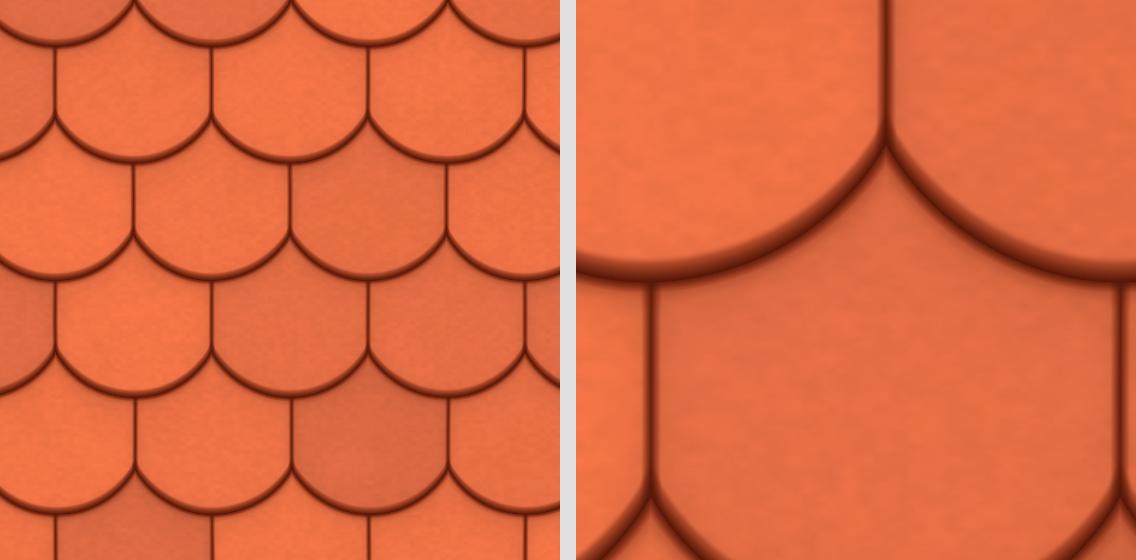
Left: the whole. Right: its middle third, enlarged.
Give the GLSL for this texture, as a Shadertoy shader.

```glsl
const vec2 PITCH = vec2(0.2795, 0.209);   // tile width, row spacing
const vec2 FIRST_TIP = vec2(0.379, 0.081); // lowest point of a tile in row 0
const float RADIUS = 0.1606;               // rounded tile end
const vec3 LINE = vec3(0.33, 0.085, 0.025);
const vec3 RIM = vec3(0.61, 0.24, 0.125);
const vec3 CLAY_BRIGHT = vec3(0.955, 0.455, 0.275);
const vec3 CLAY_DULL = vec3(0.86, 0.41, 0.265);

float hash(vec2 p) {
    return fract(sin(dot(p, vec2(127.1, 311.7))) * 43758.5453);
}

float noise(vec2 p) {
    vec2 cell = floor(p), f = fract(p);
    f = f * f * (3.0 - 2.0 * f);
    float low = mix(hash(cell), hash(cell + vec2(1, 0)), f.x);
    float high = mix(hash(cell + vec2(0, 1)), hash(cell + vec2(1, 1)), f.x);
    return mix(low, high, f.y);
}

float fbm(vec2 p) {
    float sum = 0.0, gain = 0.5;
    for (int i = 0; i < 4; i++) {
        sum += gain * noise(p);
        p = p * 2.03 + 17.3;
        gain *= 0.5;
    }
    return sum;
}

// Horizontal tile coordinate; neighbouring rows are staggered by half a tile
float tileCoord(float x, float row) {
    float jitter = 0.005 * (hash(vec2(row, 4.7)) - 0.5);
    float start = FIRST_TIP.x + jitter + 0.5 * PITCH.x * mod(row, 2.0);
    return (x - start) / PITCH.x + 0.5;
}

// Position relative to the centre of the tile's rounded end
vec2 tileLocal(vec2 p, float row) {
    float x = (fract(tileCoord(p.x, row)) - 0.5) * PITCH.x;
    return vec2(x, p.y - FIRST_TIP.y - row * PITCH.y - RADIUS);
}

// Positive inside the tile, negative below its rounded end
float arcDistance(vec2 local) {
    return RADIUS - length(vec2(local.x, min(local.y, 0.0)));
}

vec3 clayColor(vec2 p, vec2 tile) {
    float dullness = smoothstep(0.2, 0.95, hash(tile + 2.3));
    float blotch = fbm(p * 11.0 + tile * 5.1) - 0.47;
    float grain = fbm(p * vec2(95.0, 130.0)) - 0.47;
    vec3 clay = mix(CLAY_BRIGHT, CLAY_DULL, clamp(dullness + 0.7 * blotch, 0.0, 1.0));
    return clay * (1.0 + 0.10 * blotch + 0.08 * grain);
}

// Linear rise from 0 at the edge to 1 at the given distance
float rise(float d, float width) {
    return clamp(d / width, 0.0, 1.0);
}

// Ramp from the gap line through the shaded rim to the tile face
vec3 edgeRamp(vec3 face, float light) {
    vec3 shade = mix(LINE, RIM, clamp(light * 2.0, 0.0, 1.0));
    return mix(shade, face, smoothstep(0.4, 1.0, light));
}

void mainImage(out vec4 fragColor, in vec2 fragCoord) {
    vec2 uv = fragCoord / iResolution.y;

    // Barely uneven, hand-cut edges
    vec2 p = uv + 0.0012 * (vec2(noise(uv * 14.0), noise(uv * 14.0 + 31.0)) - 0.5);

    // Upper rows cover lower ones
    float row = floor((p.y - FIRST_TIP.y) / PITCH.y);
    if (arcDistance(tileLocal(p, row)) < 0.0) row -= 1.0;
    vec2 local = tileLocal(p, row);
    vec2 tile = vec2(floor(tileCoord(p.x, row)), row);

    // Distances to the side gap, own rounded end and the tile above
    float side = 0.5 * PITCH.x - abs(local.x);
    float end = arcDistance(local);
    float above = -arcDistance(tileLocal(p, row + 1.0));

    // Rim is thickest at the tip and fades smoothly into the face
    float tip = smoothstep(0.35, 1.0, -local.y / RADIUS);
    float rimWidth = mix(0.011, 0.018, tip);
    float rimLight = 0.45 * rise(end, 0.45 * rimWidth)
                   + 0.55 * smoothstep(0.4 * rimWidth, rimWidth, end);
    float sideLight = 0.12 + 0.88 * rise(side, 0.0065);
    float shadowLight = 0.1 + 0.6 * rise(above, 0.0065)
                      + 0.3 * smoothstep(0.002, 0.018, above);

    // Soft shading around the face
    vec3 face = clayColor(uv, tile);
    face *= 1.0 - 0.12 * exp(-max(above, 0.0) / 0.02);
    face *= 1.0 - 0.10 * exp(-max(min(side, end), 0.0) / 0.010);

    vec3 color = edgeRamp(face, rimLight * sideLight * shadowLight);
    fragColor = vec4(clamp(color, 0.0, 1.0), 1.0);
}
```
